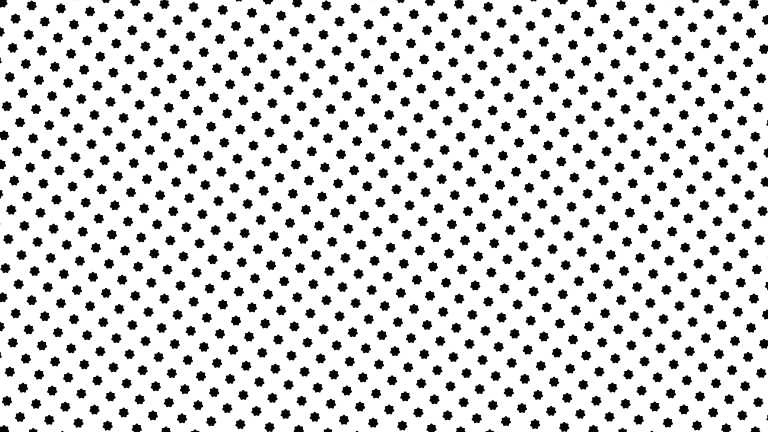
Give the GLSL for this pattern, as a WebGL 1 fragment shader.

```glsl
precision highp float;
// Small black burr-edged dots on white, set on a tilted square lattice.
// The plane is turned and cut into cells with floor; each cell holds one
// polar shape with seven short lobes and a very faint change of ink tone.

uniform vec2 u_resolution;

const float TAU = 6.2831853;
const float SPACING = 0.048;               // lattice step, in canvas heights
const float TILT = 0.686;                  // lattice angle, in radians
const vec2 ANCHOR = vec2(-0.0016, 0.0988); // one dot centre, from mid canvas
const float DOT_RADIUS = 0.224;            // in cells
const float LOBE_DEPTH = 0.11;             // as a share of the radius
const float LOBE_COUNT = 7.0;
const vec3 PAPER = vec3(1.0);
const vec3 INK = vec3(0.005);

// Coordinates along axes turned counterclockwise by the angle.
vec2 toTurnedAxes(vec2 p, float angle) {
  float c = cos(angle);
  float s = sin(angle);
  return vec2(c * p.x + s * p.y, c * p.y - s * p.x);
}

// Approximate signed distance to a disc with a lobed rim.
float lobedDisc(vec2 p, float radius, float depth, float lobes) {
  float angle = atan(p.y, p.x + 1e-6);
  return length(p) - radius * (1.0 + depth * cos(lobes * angle));
}

// Layered sines over cell indices, from 0 to 1.
float cellTone(vec2 cell) {
  float waves = sin(dot(cell, vec2(1.7, 2.9)))
              + sin(dot(cell, vec2(-2.3, 1.1)) + 0.25 * TAU);
  return 0.5 + 0.25 * waves;
}

// Soft coverage across an edge about one pixel wide.
float coverage(float distanceToEdge, float pixel) {
  return 1.0 - smoothstep(-0.7 * pixel, 0.7 * pixel, distanceToEdge);
}

void main() {
  // Height-based units around the middle of the canvas.
  vec2 p = (gl_FragCoord.xy - 0.5 * u_resolution) / u_resolution.y;
  float pixel = 1.0 / (u_resolution.y * SPACING);

  // Tilted lattice, with dots at whole coordinates.
  vec2 grid = toTurnedAxes(p - ANCHOR, TILT) / SPACING;
  vec2 cell = floor(grid + 0.5);
  vec2 local = grid - cell;

  // Dot and ink.
  float edge = lobedDisc(local, DOT_RADIUS, LOBE_DEPTH, LOBE_COUNT);
  vec3 ink = INK + 0.02 * cellTone(cell);
  gl_FragColor = vec4(mix(PAPER, ink, coverage(edge, pixel)), 1.0);
}
```
